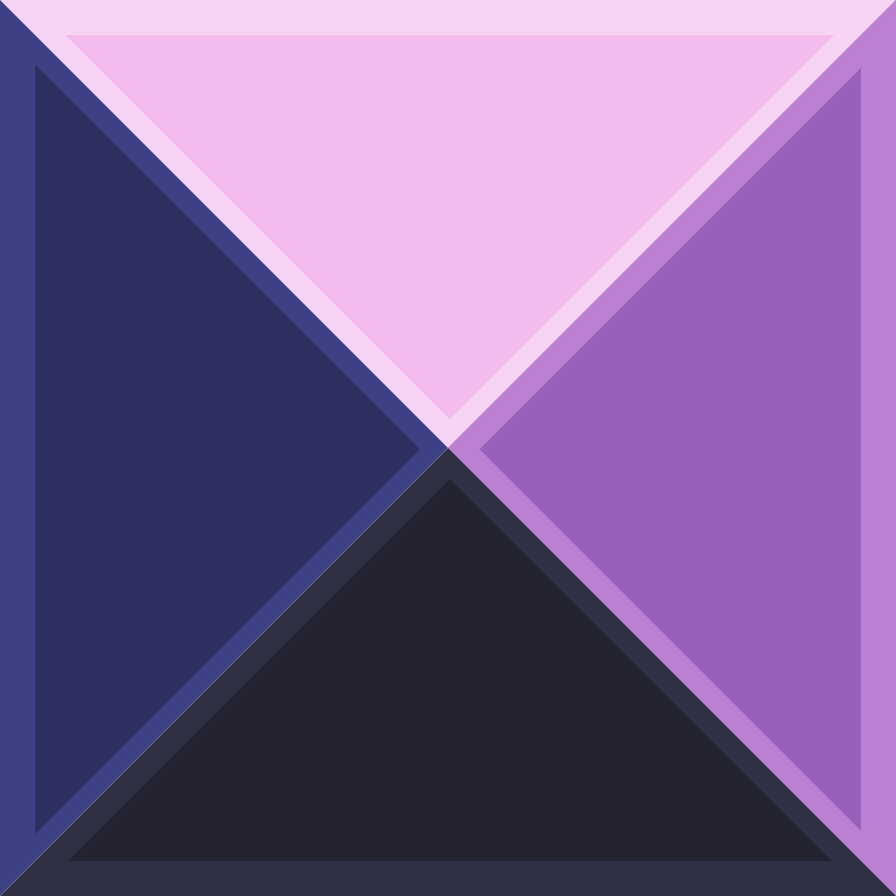
A WebGL 1 fragment shader for this background:

```glsl
precision highp float;

uniform vec2 u_resolution;

const vec3 TOP_FILL = vec3(0.957, 0.733, 0.937);
const vec3 TOP_RIM = vec3(0.973, 0.831, 0.957);
const vec3 LEFT_FILL = vec3(0.180, 0.184, 0.380);
const vec3 LEFT_RIM = vec3(0.243, 0.251, 0.525);
const vec3 RIGHT_FILL = vec3(0.596, 0.373, 0.733);
const vec3 RIGHT_RIM = vec3(0.741, 0.498, 0.831);
const vec3 BOTTOM_FILL = vec3(0.141, 0.137, 0.196);
const vec3 BOTTOM_RIM = vec3(0.184, 0.188, 0.267);
const vec3 SEAM_COLOR = vec3(0.58, 0.57, 0.64);

const vec2 CENTER = vec2(0.5);
const vec2 INNER_CENTER = vec2(0.502, 0.4987); // apex point of the inset triangles
const float EDGE_RIM = 0.0391;      // rim along the canvas edge
const float DIAGONAL_RIM = 0.0332;  // rim beside the diagonals, along an axis
const float SEAM_HALF_WIDTH = 0.0012;
const float SEAM_STRENGTH = 0.45;
const float INV_SQRT2 = 0.70711;

float pixelSize;

// Antialiased step across a signed distance
float coverage(float dist) {
  return clamp(dist / pixelSize + 0.5, 0.0, 1.0);
}

// Triangle opening along the axis "outward", inset within its rim
vec3 facet(vec2 uv, vec2 outward, vec3 rim, vec3 fill) {
  vec2 inner = uv - INNER_CENTER;
  float along = dot(inner, outward);
  float across = abs(dot(inner, vec2(-outward.y, outward.x)));
  float sideDist = (along - across - DIAGONAL_RIM) * INV_SQRT2;
  float edgeDist = 0.5 - EDGE_RIM - dot(uv - CENTER, outward);
  return mix(rim, fill, coverage(min(sideDist, edgeDist)));
}

void main() {
  vec2 uv = gl_FragCoord.xy / u_resolution;
  pixelSize = 1.0 / min(u_resolution.x, u_resolution.y);

  vec3 top = facet(uv, vec2(0.0, 1.0), TOP_RIM, TOP_FILL);
  vec3 left = facet(uv, vec2(-1.0, 0.0), LEFT_RIM, LEFT_FILL);
  vec3 right = facet(uv, vec2(1.0, 0.0), RIGHT_RIM, RIGHT_FILL);
  vec3 bottom = facet(uv, vec2(0.0, -1.0), BOTTOM_RIM, BOTTOM_FILL);

  // Split the square along its two diagonals
  vec2 p = uv - CENTER;
  float rising = (p.y - p.x) * INV_SQRT2;
  float falling = (p.y + p.x) * INV_SQRT2;
  float aboveFalling = coverage(falling);
  vec3 color = mix(mix(bottom, right, aboveFalling),
                   mix(left, top, aboveFalling), coverage(rising));

  // Faint grey seam on the rising diagonal
  float seam = 1.0 - smoothstep(0.0, SEAM_HALF_WIDTH, abs(rising));
  color = mix(color, SEAM_COLOR, seam * SEAM_STRENGTH);

  gl_FragColor = vec4(color, 1.0);
}
```
